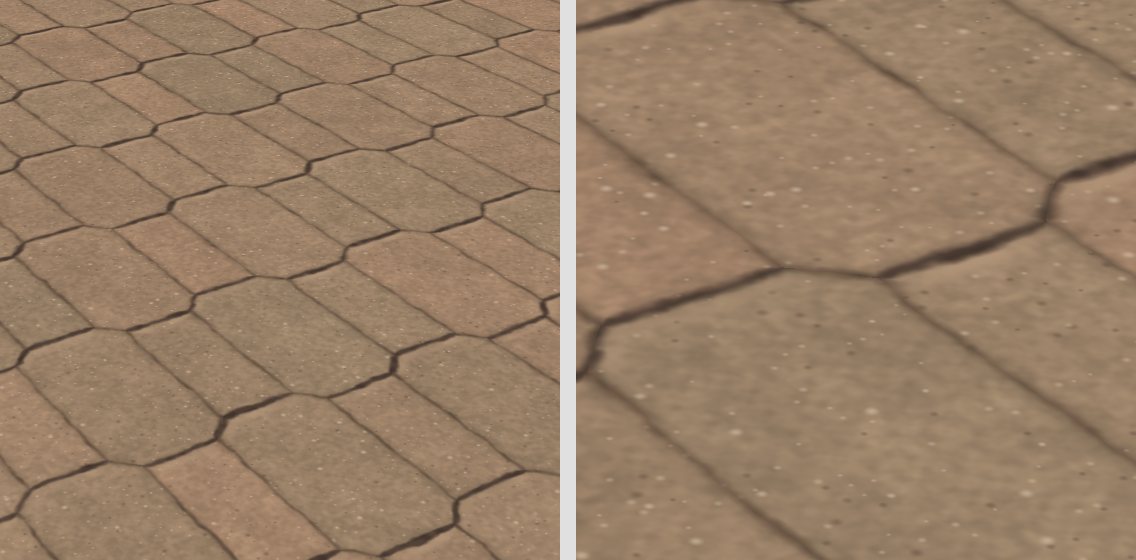
Left: the whole. Right: its middle third, enlarged.
Reproduce this texture procedurally as a three.js fragment shader.

```glsl
varying vec2 vUv;

const vec3 RED_CLAY = vec3(0.638, 0.511, 0.411);
const vec3 GREY_CLAY = vec3(0.590, 0.499, 0.400);
const vec3 SANDY_JOINT = vec3(0.40, 0.32, 0.255);
const vec3 SHADOW_JOINT = vec3(0.29, 0.23, 0.195);
const vec3 LIT_EDGE = vec3(0.70, 0.585, 0.475);
const vec3 PALE_GRIT = vec3(0.82, 0.73, 0.64);
const vec3 DARK_PIT = vec3(0.36, 0.29, 0.24);

float hash(vec2 p) {
  vec3 q = fract(vec3(p.xyx) * 0.1031);
  q += dot(q, q.yzx + 33.33);
  return fract((q.x + q.y) * q.z);
}

float noise(vec2 p) {
  vec2 i = floor(p), f = fract(p);
  f = f * f * (3.0 - 2.0 * f);
  return mix(mix(hash(i), hash(i + vec2(1.0, 0.0)), f.x),
             mix(hash(i + vec2(0.0, 1.0)), hash(i + 1.0), f.x), f.y);
}

float fbm(vec2 p) {
  float sum = 0.0, gain = 0.5;
  for (int i = 0; i < 4; i++) {
    sum += gain * noise(p);
    p = p * 2.03 + 17.1;
    gain *= 0.5;
  }
  return sum;
}

// Inverse perspective: canvas position to paving coordinates
vec2 groundFromCanvas(vec2 uv) {
  vec2 s = vec2(uv.x, 1.0 - uv.y);
  vec2 across = vec2(0.2747, 0.0573) + 0.063 * s;
  vec2 down = vec2(-0.0013, 0.1112) + 0.116 * s;
  vec2 rhs = s - vec2(0.3021, 0.3785);
  float det = across.x * down.y - down.x * across.y;
  vec2 g = vec2(rhs.x * down.y - down.x * rhs.y,
                across.x * rhs.y - across.y * rhs.x) / det;
  return vec2(g.x + g.y, 0.5 * (g.x - g.y)) + vec2(0.555, 0.2);
}

// x: signed distance to the paver edge, y: how far that edge faces the viewer
vec2 paverEdge(vec2 p, float isOctagon) {
  vec2 q = abs(p) - mix(vec2(0.44, 0.195), vec2(0.56, 0.305), isOctagon);
  float chamfer = dot(abs(p) - vec2(0.5, 0.25), vec2(0.676, 0.737));
  vec3 sides = vec3(q, mix(-1.0, chamfer, isOctagon));
  float d = max(sides.x, max(sides.y, sides.z));
  vec3 weight = exp((sides - d) / 0.012);
  float chamferFacing = p.x * p.y > 0.0 ? 0.7 : 0.15;
  return vec2(d, dot(weight, vec3(1.0, 0.0, chamferFacing)) / dot(weight, vec3(1.0)));
}

// Round specks scattered one per grid cell with the given probability
float specks(vec2 p, float scale, float chance, float seed) {
  vec2 cell = floor(p * scale);
  vec2 key = cell + seed;
  vec2 spot = 0.35 + 0.3 * vec2(hash(key + 3.7), hash(key + 9.2));
  float radius = mix(0.15, 0.35, hash(key + 21.4));
  float d = length(fract(p * scale) - spot);
  return step(hash(key), chance) * (1.0 - smoothstep(0.0, radius, d));
}

vec3 paverColor(vec2 p, vec2 id) {
  vec3 color = mix(GREY_CLAY, RED_CLAY, hash(id * 2.0 + 60.0));
  color *= 0.98 + 0.04 * hash(id * 2.0 + 91.0);
  color *= 1.0 + 0.16 * (fbm(p * 7.0 + 50.0) - 0.47);
  color *= 1.0 + 0.12 * (noise(p * 42.0 + 300.0) - 0.5);
  color *= 1.0 + 0.05 * (noise(p * 80.0 + 700.0) - 0.5);
  color = mix(color, DARK_PIT, 0.42 * specks(p, 21.0, 0.09, 140.0));
  color = mix(color, PALE_GRIT, 0.45 * specks(p, 27.0, 0.14, 260.0));
  return mix(color, PALE_GRIT, 0.65 * specks(p, 17.0, 0.07, 410.0));
}

void main() {
  vec2 ground = groundFromCanvas(vUv);
  vec2 ragged = ground + 0.030 * (vec2(fbm(ground * 10.0 + 80.0),
                                       fbm(ground * 10.0 + 190.0)) - 0.47);

  // Nearest paver: two octagons and two rectangles in each repeat
  vec2 period = vec2(2.0, 1.0);
  vec2 edge = vec2(10.0, 0.0), id = vec2(0.0), local = vec2(0.0);
  for (int k = 0; k < 4; k++) {
    vec2 offset = vec2(mod(float(k), 2.0), 0.5 * floor(float(k) / 2.0));
    vec2 center = offset + period * floor((ragged - offset) / period + 0.5);
    float isOctagon = (k == 0 || k == 3) ? 1.0 : 0.0;
    vec2 candidate = paverEdge(ragged - center, isOctagon);
    if (candidate.x < edge.x) {
      edge = candidate;
      id = center;
      local = ragged - center;
    }
  }
  float inside = -edge.x, facing = edge.y;
  vec3 color = paverColor(ground, id);

  // Worn rim, with a lit bevel on the far end
  float wear = smoothstep(0.2, 0.75, fbm(ground * 8.0 + 430.0));
  color *= 1.0 - 0.09 * (1.0 - smoothstep(0.0, 0.055, inside));
  float bevel = smoothstep(0.008, 0.035, inside) * (1.0 - smoothstep(0.04, 0.095, inside));
  float farEnd = 1.0 - smoothstep(-0.1, 0.1, local.x);
  color = mix(color, LIT_EDGE, bevel * facing * farEnd * (0.3 + 0.6 * wear));

  // Joints: thin broken sides and broad shadowed ends, softer with distance
  float softness = mix(0.010, 0.019, vUv.y);
  float halfWidth = mix(0.008, 0.017, facing) * (0.65 + 0.7 * wear);
  float joint = 1.0 - smoothstep(halfWidth - softness, halfWidth + softness, inside);
  vec3 jointColor = mix(SANDY_JOINT, SHADOW_JOINT, smoothstep(0.0, 0.8, facing));
  jointColor *= 0.85 + 0.3 * noise(ground * 28.0 + 520.0);
  float depth = mix(0.6 + 0.5 * wear, 0.85 + 0.2 * wear, facing);
  color = mix(color, jointColor, joint * min(depth, 1.0));

  gl_FragColor = vec4(color, 1.0);
}
```
